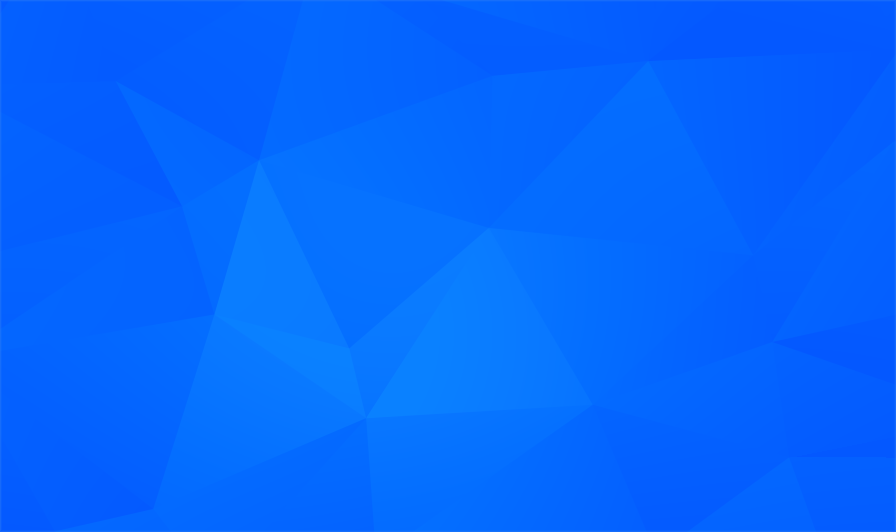
Give the GLSL for this background, as a WebGL 1 fragment shader.

```glsl
precision highp float;
uniform vec2 u_resolution;

const mat2 TILT = mat2(0.974, 0.225, -0.225, 0.974);
const vec2 CELL = vec2(0.37, 0.28);

float hash(vec2 p) {
  return fract(sin(dot(p, vec2(127.1, 311.7))) * 4375.85);
}

// Canvas position of a lattice corner, pushed in a random direction
vec2 corner(vec2 id) {
  float angle = 6.2832 * hash(id + 3.7);
  float radius = 0.36 * sqrt(hash(id + 19.3));
  return TILT * (CELL * (id + radius * vec2(cos(angle), sin(angle))));
}

// Signed distance to an edge, positive on its left
float edgeSide(vec2 p, vec2 a, vec2 b) {
  vec2 e = b - a, v = p - a;
  return (e.x * v.y - e.y * v.x) / max(length(e), 0.001);
}

// Broad pool of light, lower left of the centre
float glow(vec2 p) {
  vec2 d = (p - vec2(0.72, 0.38)) / vec2(0.55, 0.42);
  return exp(-dot(d, d));
}

// Adds one facet: x gathers weighted tone, y gathers coverage
void addFacet(inout vec2 total, vec2 p, vec2 a, vec2 b, vec2 c) {
  float blur = 0.7 / u_resolution.y;
  float inside = min(edgeSide(p, a, b), min(edgeSide(p, b, c), edgeSide(p, c, a)));
  float cover = smoothstep(-blur, blur, inside);
  vec2 middle = (a + b + c) / 3.0;
  float light = glow(middle);
  float angle = 2.2 + 2.0 * (hash(middle + 8.1) - 0.5);
  float slope = dot(p - middle, vec2(cos(angle), sin(angle)));
  float tone = 0.358 + 0.13 * mix(glow(p), light, 0.6);
  tone += (0.03 + 0.03 * light) * (hash(middle) - 0.5) + 0.11 * slope;
  total += cover * vec2(tone, 1.0);
}

void main() {
  vec2 p = gl_FragCoord.xy / u_resolution.y;
  vec2 home = floor(p * TILT / CELL);
  vec2 total = vec2(0.0);

  // Each warped cell is split along its shorter diagonal
  for (int j = -1; j <= 1; j++) {
    for (int i = -1; i <= 1; i++) {
      vec2 id = home + vec2(float(i), float(j));
      vec2 a = corner(id);
      vec2 b = corner(id + vec2(1.0, 0.0));
      vec2 c = corner(id + vec2(1.0, 1.0));
      vec2 d = corner(id + vec2(0.0, 1.0));
      if (distance(a, c) < distance(b, d)) {
        addFacet(total, p, a, b, c);
        addFacet(total, p, a, c, d);
      } else {
        addFacet(total, p, a, b, d);
        addFacet(total, p, b, c, d);
      }
    }
  }
  float green = clamp(total.x / max(total.y, 0.0001), 0.345, 0.505);
  vec3 color = vec3(0.015 + 0.025 * smoothstep(0.42, 0.49, green), green, 1.0);

  // Faint pale rim
  vec2 toRim = min(p, u_resolution / u_resolution.y - p);
  float rim = 1.0 - smoothstep(0.001, 0.004, min(toRim.x, toRim.y));
  color = mix(color, vec3(0.2, 0.5, 0.95), 0.4 * rim);

  gl_FragColor = vec4(color, 1.0);
}
```
